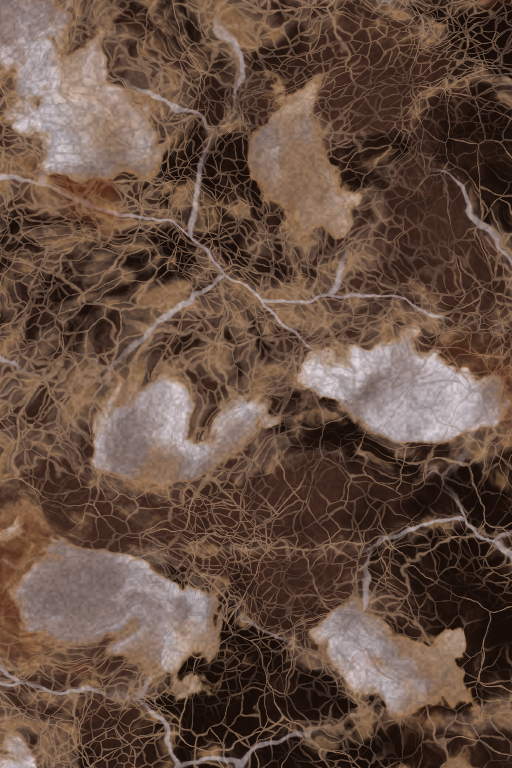
This texture is drawn by a Shadertoy shader. Its source:

```glsl
// Dark brown brecciated marble: umber clasts, tan crack webs and white calcite patches.

const vec3 UMBER   = vec3(0.090, 0.048, 0.032);
const vec3 BARK    = vec3(0.245, 0.155, 0.120);
const vec3 TAUPE   = vec3(0.390, 0.300, 0.255);
const vec3 TAN     = vec3(0.600, 0.475, 0.375);
const vec3 OCHRE   = vec3(0.600, 0.430, 0.270);
const vec3 RUST    = vec3(0.400, 0.200, 0.110);
const vec3 GREY    = vec3(0.530, 0.460, 0.450);
const vec3 CALCITE = vec3(0.800, 0.765, 0.790);

const float PATCH_CELL  = 0.333;              // spacing of calcite patches
const vec2  PATCH_SIZE  = vec2(0.145, 0.075); // half axes of a patch
const float PATCH_ANGLE = -0.5;               // main direction, falling to the right
const float CLAST_SCALE = 4.6;                // large clasts per canvas height
const float WEB_SCALE   = 8.0;                // coarsest crack web
const int   WEB_LAYERS  = 4;
const float HAIRLINE    = 0.0007;             // half width of the finest cracks

float hash(vec2 p) {
    vec3 q = fract(p.xyx * 0.1031);
    q += dot(q, q.yzx + 33.33);
    return fract((q.x + q.y) * q.z);
}

vec2 hash2(vec2 p) { return vec2(hash(p), hash(p + 71.7)); }

mat2 rot(float a) { return mat2(cos(a), sin(a), -sin(a), cos(a)); }

float noise(vec2 p) {
    vec2 i = floor(p), f = fract(p);
    f = f * f * (3.0 - 2.0 * f);
    return mix(mix(hash(i), hash(i + vec2(1, 0)), f.x),
               mix(hash(i + vec2(0, 1)), hash(i + vec2(1, 1)), f.x), f.y);
}

float fbm(vec2 p) {
    float sum = 0.0, amp = 0.5;
    for (int i = 0; i < 5; i++) {
        sum += amp * noise(p);
        p = rot(0.6) * p * 2.03 + 11.3;
        amp *= 0.5;
    }
    return sum;
}

// Voronoi: x = distance to the cell border, y = random value of the cell.
vec2 cells(vec2 p) {
    vec2 base = floor(p), near1 = vec2(9.0), near2 = vec2(9.0);
    float id = 0.0;
    for (int y = -1; y <= 1; y++)
    for (int x = -1; x <= 1; x++) {
        vec2 c = base + vec2(x, y);
        vec2 r = c + hash2(c) - p;
        if (dot(r, r) < dot(near1, near1)) {
            near2 = near1; near1 = r; id = hash(c + 5.3);
        } else if (dot(r, r) < dot(near2, near2)) near2 = r;
    }
    float border = dot(0.5 * (near1 + near2), normalize(near2 - near1));
    return vec2(border, id);
}

// Scattered tilted ellipses: 1 at a centre, 0 on the rim, negative outside.
float patches(vec2 p) {
    vec2 base = floor(p / PATCH_CELL);
    float s = -3.0;
    for (int y = -1; y <= 1; y++)
    for (int x = -1; x <= 1; x++) {
        vec2 c = base + vec2(x, y), h = hash2(c + 3.0);
        vec2 d = p - (c + 0.5 + 0.6 * (h - 0.5)) * PATCH_CELL;
        d = rot(-PATCH_ANGLE - 1.2 * (h.x - 0.5)) * d;
        s = max(s, 1.0 - length(d / PATCH_SIZE) / mix(0.65, 1.15, h.y));
    }
    return s;
}

float line(float d, float width, float px) {
    return 1.0 - smoothstep(width * 0.4, width + px, d);
}

void mainImage(out vec4 fragColor, in vec2 fragCoord) {
    float px = 1.0 / iResolution.y;
    vec2 p = fragCoord * px;

    // Warped stone space
    vec2 bend = vec2(fbm(p * 5.0), fbm(p * 5.0 + 17.0)) - 0.5;
    vec2 crumple = vec2(fbm(p * 32.0), fbm(p * 32.0 + 41.0)) - 0.5;
    vec2 q = p + 0.13 * bend + 0.014 * crumple;
    float coarse = fbm(q * 7.0 + 3.0), fine = fbm(q * 42.0);

    // Large clasts, and how crushed the rock is between them
    vec2 clast = cells(rot(0.35) * q * vec2(0.85, 1.25) * CLAST_SCALE);
    float gap = clast.x / CLAST_SCALE;
    float body = patches(q);
    float halo = smoothstep(-0.8, 0.1, body);
    float crushed = smoothstep(0.40, 0.68, fbm(q * 3.6 + 29.0));
    crushed = clamp(0.65 * crushed + 0.5 * (1.0 - smoothstep(0.0, 0.04, gap)) + 0.3 * halo, 0.0, 1.0);

    // Dark ground and crushed brown matrix
    float tone = 0.6 * fbm(q * 6.0 + 50.0) + 0.4 * clast.y;
    vec3 col = mix(UMBER, BARK, smoothstep(0.36, 0.70, tone + 0.25 * (fine - 0.5)));
    vec3 matrix = mix(BARK, TAUPE, smoothstep(0.28, 0.50, fine));
    matrix = mix(matrix, mix(TAN, OCHRE, coarse), smoothstep(0.48, 0.74, fine));
    col = mix(col, matrix, 0.85 * smoothstep(0.30, 0.75, crushed + 0.9 * (fine - 0.5)));

    // Crack webs from coarse to hair-fine, wider in crushed rock
    float web = 0.0, scale = WEB_SCALE;
    for (int i = 0; i < WEB_LAYERS; i++) {
        float k = float(i);
        vec2 r = rot(1.1 * k + 0.4) * q * vec2(1.0, 1.35);
        float d = cells(r * scale + 13.0 * k).x / scale;
        float swell = fbm(p * 16.0 + 7.0 * k);
        float width = HAIRLINE + 0.009 * crushed * crushed * swell * swell / (1.0 + 0.7 * k);
        float shown = smoothstep(0.34, 0.62, fbm(p * 6.5 + 9.0 * k) + 0.22 * crushed - 0.02 * k);
        web = max(web, shown * line(d, width, px * 1.2) * (0.88 - 0.08 * k));
        scale *= 1.85;
    }
    vec3 veinColor = mix(TAUPE, TAN, smoothstep(0.32, 0.62, 0.5 * (fine + coarse) + 0.12 * crushed));
    col = mix(col, veinColor, web);

    // Pale mineral veins along some clast borders
    float paleShown = smoothstep(0.46, 0.62, fbm(p * 5.0 + 83.0));
    col = mix(col, mix(GREY, CALCITE, fine), 0.8 * paleShown * line(gap, 0.0045 * coarse + 0.001, px));

    // Rusty banding beside the patches
    float bands = 0.5 + 0.5 * sin(48.0 * coarse + 12.0 * body);
    float rusty = halo * smoothstep(0.54, 0.66, fbm(p * 4.0 + 61.0));
    col = mix(col, mix(RUST, OCHRE, bands * fine * 1.4), 0.65 * rusty);

    // Calcite patches with ragged rims, crystal facets and stains
    float ragged = body + 1.5 * (fbm(q * 15.0 + 5.0) - 0.48) + 0.35 * (fine - 0.5);
    float white = smoothstep(0.04, 0.17, ragged);
    vec2 facet = cells(rot(0.8) * q * 27.0);
    vec3 crystal = mix(CALCITE, GREY, smoothstep(0.40, 0.66, fbm(q * 10.0 + 90.0) + 0.16 * (facet.y - 0.5)));
    crystal *= 0.90 + 0.16 * facet.y + 0.22 * (fine - 0.5);
    crystal = mix(crystal, OCHRE, 0.55 * smoothstep(0.50, 0.68, fbm(q * 8.0 + 31.0)));
    crystal = mix(OCHRE, crystal, smoothstep(0.02, 0.32, ragged));
    crystal = mix(crystal, TAUPE, 0.3 * web);
    col = mix(col, crystal, 0.95 * white);

    // Polished grain
    col *= 0.90 + 0.20 * noise(p * 260.0);
    fragColor = vec4(clamp(col, 0.0, 1.0), 1.0);
}
```
